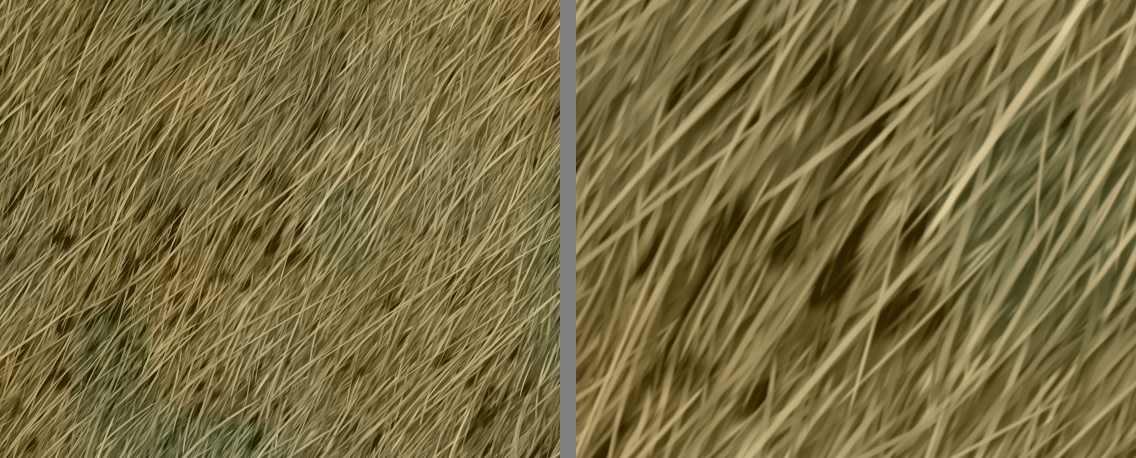
Left: the whole. Right: its middle third, enlarged.
Reproduce this texture procedurally as a WebGL 1 fragment shader.

```glsl
precision highp float;
uniform vec2 u_resolution;

vec4 hash4(vec2 p) {
  vec4 q = fract(p.xyxy * vec4(.1031, .1030, .0973, .1099));
  q += dot(q, q.wzxy + 33.33);
  return fract((q.xxyz + q.yzzw) * q.zywx);
}

float noise(vec2 p) {
  vec2 i = floor(p), f = fract(p);
  f = f * f * (3. - 2. * f);
  return mix(mix(hash4(i).x, hash4(i + vec2(1, 0)).x, f.x),
             mix(hash4(i + vec2(0, 1)).x, hash4(i + vec2(1, 1)).x, f.x), f.y);
}

// Turns p so that x runs along a stem leaning at the given angle
vec2 alongStem(vec2 p, float angle) {
  float c = cos(angle), s = sin(angle);
  return vec2(c * p.x + s * p.y, c * p.y - s * p.x);
}

// Lays one sheet of scattered, tapering, curved blades over the tone
float layBlades(float tone, vec2 p, float angle, vec2 cell, float width,
                float spread, vec2 toneRange, float density, float seed) {
  vec2 q = alongStem(p, angle);
  vec2 home = floor(q / cell);
  for (int j = -3; j <= 3; j++) {
    for (int i = -1; i <= 1; i++) {
      vec2 id = home + vec2(float(i), float(j));
      vec4 r = hash4(id + seed * 17.3);
      vec4 k = hash4(id + seed * 31.7 + 210.);
      vec2 d = q - (id + r.xy) * cell;
      float s = d.x / (cell.x * mix(.45, 1., k.x));
      float side = d.y - (r.z - .5) * spread * d.x
                 - (k.y - .6) * .3 * d.x * d.x / cell.x;
      float present = step(k.z, density) * (1. - smoothstep(.7, 1., abs(s)));
      float w = width * mix(.6, 1.3, k.w) * (1. - .5 * s * s);
      float shade = 1. - smoothstep(0., .007, abs(side + w + .002));
      tone -= .2 * present * shade * max(tone + .2, 0.);
      float cover = 1. - smoothstep(w - .0016, w + .0016, abs(side));
      float bladeTone = mix(toneRange.x, toneRange.y, r.w)
                      + .3 * (noise(vec2(q.x * 28., r.w * 90.)) - .5);
      tone = mix(tone, bladeTone, cover * present * .93);
    }
  }
  return tone;
}

void main() {
  vec2 uv = gl_FragCoord.xy / u_resolution.y;
  // Slow sway of the field bends every sheet
  vec2 p = uv + .06 * (vec2(noise(uv * 2.1 + 4.), noise(uv * 2.3 + 19.)) - .5);
  float patchTone = noise(uv * 3.5 + 7.) * .6 + noise(uv * 9. + 2.) * .4 - .5;

  // Shadowed undergrowth, then fine blades
  float tone = .15 + .5 * (noise(alongStem(p, .95) * vec2(14., 110.)) - .5);
  for (int n = 0; n < 5; n++) {
    float f = float(n);
    tone = layBlades(tone, p, .78 + .5 * fract(f * .618 + .3),
                     vec2(.065 + .009 * f, .0105), .0024, .55,
                     vec2(.02, 1.06), .85, f + 1.);
  }

  // Dark gaps between tufts
  float gaps = noise(alongStem(p, 1.02) * vec2(19., 85.) + 40.);
  tone -= .55 * smoothstep(.6, .95, gaps - patchTone * .5);
  tone = layBlades(tone, p, 1.05, vec2(.1, .017), .0023, .7,
                   vec2(.3, 1.1), .7, 8.);

  // Long pale stems
  tone = layBlades(tone, p, .8, vec2(.22, .04), .0025, .5,
                   vec2(.6, 1.1), .65, 11.);
  tone = layBlades(tone, p, .98, vec2(.27, .065), .0027, .6,
                   vec2(.65, 1.2), .55, 14.);
  tone += .3 * patchTone + .12 * (noise(alongStem(p, .9) * vec2(45., 170.)) - .5);

  // Straw colours with olive hollows and warm tufts
  vec3 straw = vec3(.32, .27, .11) + vec3(.41, .40, .38) * clamp(tone, -.35, 1.3);
  float olive = smoothstep(.55, .85, noise(uv * 4. + 31.)) * (1. - clamp(tone, 0., 1.));
  straw *= mix(vec3(1.), vec3(.83, .97, 1.02), olive);
  straw += vec3(.05, .01, -.03) * (noise(uv * 5. + 53.) - .5);
  gl_FragColor = vec4(straw, 1.);
}
```
